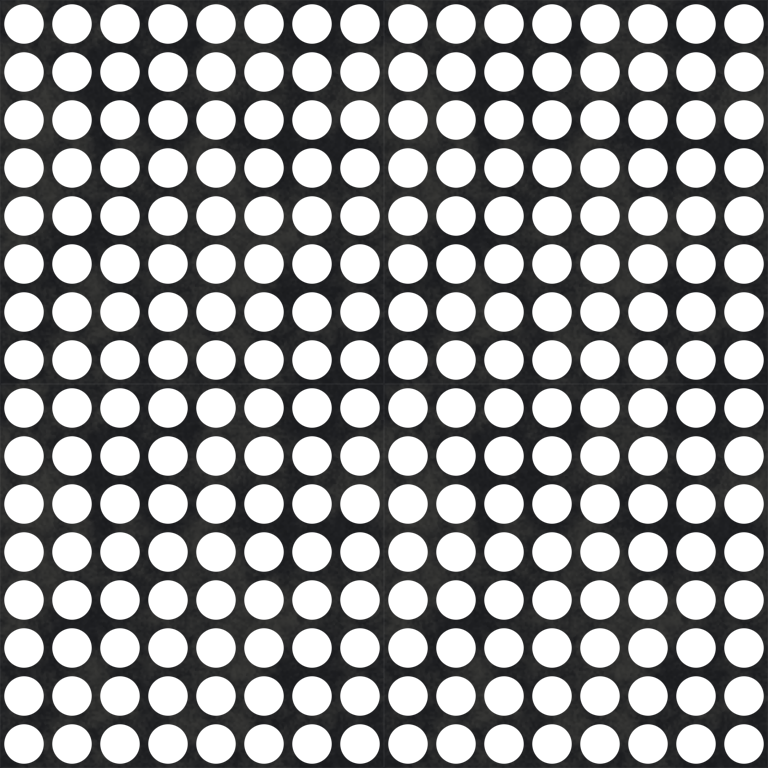
This pattern is drawn by a WebGL 1 fragment shader. Its source:

```glsl
precision highp float;

uniform vec2 u_resolution;

vec2 hash2(vec2 p) {
  vec3 q = fract(p.xyx * vec3(0.1031, 0.1030, 0.0973));
  q += dot(q, q.yzx + 33.33);
  return fract((q.xx + q.yz) * q.zy);
}

// Soft cellular noise: a blend of random cell values, wrapping every period cells
float cellNoise(vec2 p, float period, float seed) {
  vec2 cell = floor(p);
  vec2 f = p - cell;
  float sum = 0.0;
  float total = 0.0;
  for (int j = -1; j <= 1; j++) {
    for (int i = -1; i <= 1; i++) {
      vec2 offset = vec2(float(i), float(j));
      vec2 id = mod(cell + offset, period) + seed;
      vec2 d = offset + 0.15 + 0.7 * hash2(id) - f;
      float fade = max(0.0, 1.0 - dot(d, d) / 1.33);
      float weight = fade * fade * fade;
      sum += weight * hash2(id + 71.7).x;
      total += weight;
    }
  }
  return sum / max(total, 0.001);
}

// Dark, dusty surface over one wrapping panel
vec3 slate(vec2 panel) {
  float broad = cellNoise(panel * 6.0, 6.0, 3.0);
  float cloud = cellNoise(panel * 17.0, 17.0, 19.0);
  float mottle = cellNoise(panel * 48.0, 48.0, 37.0);
  float grain = cellNoise(panel * 150.0, 150.0, 53.0);
  float dust = 0.45 * broad + 0.3 * cloud + 0.15 * mottle + 0.1 * grain;
  vec3 color = mix(vec3(0.118, 0.122, 0.132), vec3(0.205, 0.205, 0.198),
                   smoothstep(0.35, 0.85, dust));
  return color + 0.025 * (grain - 0.5) + 0.015 * (mottle - 0.5);
}

void main() {
  vec2 uv = gl_FragCoord.xy / u_resolution;
  float pixel = 1.0 / min(u_resolution.x, u_resolution.y);

  // Two by two panels of the same worn surface
  vec2 panel = fract(uv * 2.0);
  vec3 color = slate(panel);

  // Faint joints between panels
  vec2 edge = min(panel, 1.0 - panel) * 0.5;
  vec2 joint = 1.0 - smoothstep(vec2(0.0), vec2(0.0006 + pixel), edge);
  color += 0.045 * max(joint.x, joint.y);

  // Sixteen by sixteen white discs
  vec2 cell = fract(uv * 16.0) - 0.5;
  float dist = (length(cell) - 0.411) / 16.0;
  float disc = 1.0 - smoothstep(-0.75 * pixel, 0.75 * pixel, dist);
  gl_FragColor = vec4(mix(color, vec3(1.0), disc), 1.0);
}
```
